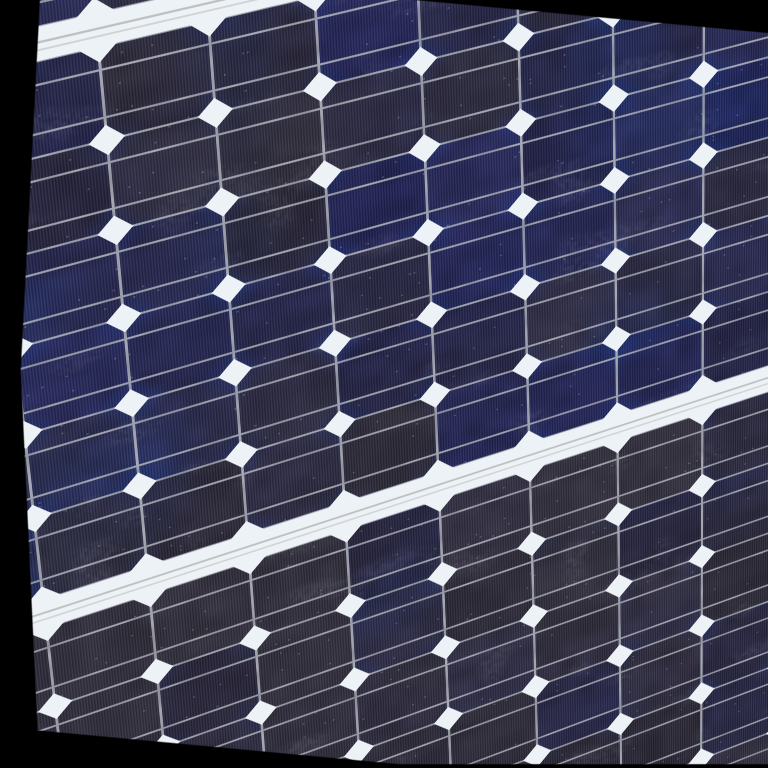
This pattern is drawn by a Shadertoy shader. Its source:

```glsl
// Solar panels seen at a slant: chamfered cells in panels of six rows, parted by white frames.
// A perspective matrix maps the canvas to cell units; distances in a cell give wires and corners.
// Hashes tint each cell, and noise adds blue sheen, mottling and dust.

const float ROWS = 6.0;             // cells down one panel
const float FRAME = 0.35;           // frame height, in cells
const float CHAMFER = 0.165;        // corner cut, in cells
const float BUSBAR = 0.255;         // busbar offset from the cell middle
const float WIRE = 0.012;           // half width of busbars and row gaps
const float COLUMN_GAP = 0.014;     // half width of column gaps
const float FINGERS = 36.0;         // fine contacts across a cell
const float FINGER_DEPTH = 0.035;
const float CELL_VARIATION = 0.035;

const vec3 SLATE = vec3(0.195, 0.185, 0.235);
const vec3 NAVY = vec3(0.155, 0.160, 0.335);
const vec3 SHEEN = vec3(0.13, 0.21, 0.46);
const vec3 SILVER = vec3(0.66, 0.67, 0.71);
const vec3 WHITE = vec3(0.93, 0.95, 0.97);
const vec3 SEAM = vec3(0.70, 0.70, 0.69);

// Cell units to canvas, measured from the upper left.
const mat3 CELL_TO_CANVAS = mat3(
    0.1463, -0.0326, 0.01826,
    0.0133, 0.1221, 0.0150,
    0.1393, 0.1823, 1.0);

float hash(vec2 p) {
    vec3 q = fract(vec3(p.xyx) * 0.1031);
    q += dot(q, q.yzx + 33.33);
    return fract((q.x + q.y) * q.z);
}

float noise(vec2 p) {
    vec2 i = floor(p), f = fract(p);
    f = f * f * (3.0 - 2.0 * f);
    return mix(mix(hash(i), hash(i + vec2(1, 0)), f.x),
               mix(hash(i + vec2(0, 1)), hash(i + vec2(1, 1)), f.x), f.y);
}

// Coverage of a shape whose signed distance is negative inside.
float cover(float d, float blur) {
    return 1.0 - smoothstep(-blur, blur, d);
}

// Signed distance to the line a-b, positive on the right when y points down.
float side(vec2 p, vec2 a, vec2 b) {
    vec2 n = normalize(b - a);
    return dot(p - a, vec2(-n.y, n.x));
}

// Visible area, traced clockwise from the lower left.
float visible(vec2 p, float blur) {
    float d = side(p, vec2(0.049, 0.951), vec2(0.027, 0.482));
    d = min(d, side(p, vec2(0.027, 0.482), vec2(0.052, 0.0)));
    d = min(d, side(p, vec2(0.540, 0.0), vec2(1.0, 0.043)));
    d = min(d, side(p, vec2(0.520, 0.995), vec2(0.049, 0.951)));
    return cover(-min(d, 0.995 - p.y), blur);
}

// Silicon tint with per-cell colour, sheen and fine contacts.
vec3 silicon(vec2 id, vec2 g, vec2 q, float panel) {
    float blue = hash(id + 17.0) * 0.95 + 0.35 * noise(g * 0.6) - 0.12;
    blue -= 0.55 * step(0.5, panel);
    vec3 col = mix(SLATE, NAVY, clamp(blue, 0.0, 1.0));
    col += CELL_VARIATION * (hash(id + 5.0) - 0.5);
    float corner = smoothstep(0.55, 0.85, q.x + q.y) * step(0.45, hash(id + 9.0));
    float glow = 0.45 * corner + 0.5 * smoothstep(0.6, 0.95, noise(g * 0.8 + 4.0));
    col = mix(col, SHEEN, glow * clamp(blue + 0.15, 0.0, 0.8));
    col *= 0.90 + 0.20 * noise(g * 5.0);
    return col + FINGER_DEPTH * cos(6.28318 * FINGERS * g.x);
}

void mainImage(out vec4 fragColor, in vec2 fragCoord) {
    vec2 p = fragCoord / iResolution.xy;
    p.y = 1.0 - p.y;
    float pixel = 1.0 / min(iResolution.x, iResolution.y);

    // Perspective to cell units; g.y = 0 at the top of the main panel.
    vec3 h = inverse(CELL_TO_CANVAS) * vec3(p, 1.0);
    vec2 g = h.xy / h.z + vec2(0.0, 1.0);
    vec2 blur = 0.6 * fwidth(g);

    // Panel repeat, then cell repeat.
    float pitch = ROWS + FRAME;
    float panel = floor((g.y + 0.5 * FRAME) / pitch);
    float row = g.y - panel * pitch;
    vec2 cell = vec2(g.x, row);
    vec2 id = floor(cell) + vec2(20.0, 20.0 + 11.0 * panel);
    vec2 q = abs(fract(cell) - 0.5);

    vec3 col = silicon(id, g, q, panel);

    // Sparse dust and a faint smear.
    vec2 speck = floor(g * 22.0);
    float dust = step(0.988, hash(speck)) * cover(length(fract(g * 22.0) - 0.5) - 0.22, 0.15);
    float smear = smoothstep(0.72, 0.95, noise(g * vec2(2.0, 3.0) + 31.0)) * noise(g * 25.0);
    col += 0.16 * dust + 0.06 * smear;

    // Busbars, cell gaps and white corner diamonds.
    float wear = 0.78 + 0.22 * noise(g * 7.0);
    float busbar = cover(abs(q.y - BUSBAR) - WIRE, blur.y);
    float rowGap = cover(0.5 - q.y - WIRE, blur.y);
    float columnGap = cover(0.5 - q.x - COLUMN_GAP, blur.x);
    col = mix(col, SILVER, wear * max(busbar, max(rowGap, columnGap)));
    float diamond = cover(1.0 - CHAMFER - q.x - q.y, 0.7 * (blur.x + blur.y));
    col = mix(col, WHITE, diamond);

    // Frame with two thin seams.
    float frame = cover(0.5 * ROWS - abs(row - 0.5 * ROWS), blur.y);
    float across = mod(g.y, pitch) - ROWS;
    float seam = max(0.8 * cover(abs(across - 0.16) - 0.012, blur.y),
                     0.5 * cover(abs(across - 0.24) - 0.010, blur.y));
    col = mix(col, mix(WHITE, SEAM, seam), frame);

    fragColor = vec4(col * visible(p, pixel), 1.0);
}
```
